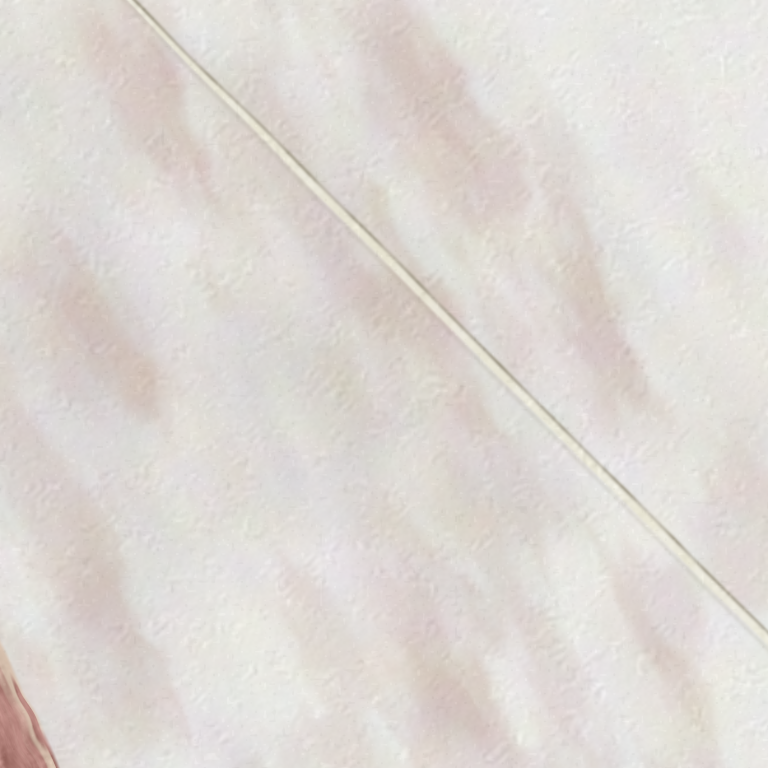
A three.js fragment shader for this texture:

```glsl
#define PALE vec3(0.914, 0.910, 0.897)
#define GREY vec3(0.838, 0.824, 0.810)
#define BLUSH vec3(0.812, 0.745, 0.715)
#define CREAM vec3(0.940, 0.932, 0.888)
#define SEAM_SHADOW vec3(0.650, 0.625, 0.555)
#define ROSE vec3(0.660, 0.455, 0.425)
#define VEIN_DIR vec2(0.45, -0.893)
#define SEAM_HALF_WIDTH 0.0066
#define GRAIN_SCALE 140.0
#define GRAIN_STRENGTH 0.056
#define STAIN_STRENGTH 0.80

varying vec2 vUv;

float hash(vec2 p) {
  vec3 q = fract(vec3(p.xyx) * 0.1031);
  q += dot(q, q.yzx + 33.33);
  return fract((q.x + q.y) * q.z);
}

float noise(vec2 p) {
  vec2 cell = floor(p), f = fract(p);
  f = f * f * (3.0 - 2.0 * f);
  return mix(mix(hash(cell), hash(cell + vec2(1.0, 0.0)), f.x),
             mix(hash(cell + vec2(0.0, 1.0)), hash(cell + 1.0), f.x), f.y);
}

float fbm(vec2 p) {
  float sum = 0.0, weight = 0.53;
  for (int i = 0; i < 4; i++) {
    sum += weight * noise(p);
    p = mat2(1.6, 1.2, -1.2, 1.6) * p + 7.3;
    weight *= 0.5;
  }
  return sum;
}

// Coordinates across (x) and along (y) the veining
vec2 veinSpace(vec2 p) {
  return vec2(dot(p, vec2(-VEIN_DIR.y, VEIN_DIR.x)), dot(p, VEIN_DIR));
}

// Tapered streaks: soft on the left flank, crisper on the right
float stains(vec2 p) {
  float total = 0.0;
  vec2 warp = vec2(fbm(p * 10.0), fbm(p * 10.0 + 31.0)) - 0.5;
  for (int j = 0; j < 3; j++) {
    for (int i = 0; i < 3; i++) {
      vec2 id = vec2(float(i), float(j));
      vec2 jitter = vec2(hash(id + 4.7), hash(id + 19.2));
      vec2 centre = (id + 0.2 + 0.6 * jitter) / 3.0;
      vec2 d = veinSpace(p - centre + warp * 0.075);
      float halfLength = mix(0.17, 0.30, hash(id + 8.1));
      float halfWidth = mix(0.045, 0.072, hash(id + 2.6));
      float t = d.y / halfLength;
      halfWidth *= 1.0 - 0.4 * t * t;
      float flank = smoothstep(-1.7, 0.4, d.x / halfWidth)
                  * (1.0 - smoothstep(0.65, 1.05, d.x / halfWidth));
      float ends = 1.0 - smoothstep(0.4, 1.0, abs(t));
      total = max(total, flank * ends * mix(0.6, 1.0, jitter.y));
    }
  }
  return total;
}

// Fine relief plus scattered bright and dark specks
float grain(vec2 p) {
  vec2 q = p * GRAIN_SCALE + 1.2 * noise(p * 60.0);
  float relief = noise(q) - noise(q + vec2(0.45, -0.4));
  float patches = smoothstep(0.45, 0.8, noise(p * 55.0 + 5.0));
  float speck = noise(p * 165.0 + 17.0);
  float specks = smoothstep(0.82, 0.97, speck) - smoothstep(0.18, 0.03, speck);
  return relief * (0.28 + 0.9 * patches) + 0.4 * specks
       + 0.2 * (noise(p * 270.0) - 0.5);
}

vec3 marble(vec2 p) {
  vec2 v = veinSpace(p);
  float cloud = fbm(v * vec2(10.0, 4.0) + 12.0);
  vec2 fromDark = (p - vec2(0.16, 0.46)) * vec2(1.0, 1.2);
  float shade = 0.20 + 0.62 * exp(-6.0 * dot(fromDark, fromDark));
  shade -= 0.2 * smoothstep(1.15, 1.6, p.x + p.y);
  shade -= 0.16 * (1.0 - smoothstep(0.27, 0.33, p.y));
  shade += 1.5 * (cloud - 0.5);
  vec3 colour = mix(PALE, GREY, clamp(shade, 0.0, 1.2));

  float clean = 1.0 - 0.7 * smoothstep(1.38, 1.65, p.x + p.y);
  float mottling = smoothstep(0.25, 0.65, fbm(v * vec2(24.0, 10.0) + 3.0));
  float blush = stains(p) * mix(0.45, 1.0, mottling);
  blush += 0.45 * smoothstep(0.46, 0.70, fbm(v * vec2(13.0, 5.0) + 40.0));
  colour = mix(colour, BLUSH, clamp(blush * STAIN_STRENGTH * clean, 0.0, 0.85));

  // Drift between warm ochre, lilac and cool grey
  float ochre = fbm(p * 16.0 + 60.0) - 0.5;
  float lilac = fbm(p * 22.0 + 90.0) - 0.5;
  return colour + ochre * vec3(0.018, 0.014, -0.050)
                + lilac * vec3(0.022, -0.024, 0.012);
}

// Raised pale strip with a thin dark line on its upper side
vec3 addSeam(vec3 colour, vec2 p) {
  float s = (p.x + p.y - 1.168) * 0.7071;
  float along = p.x - p.y;
  s += 0.0025 * (noise(vec2(along * 6.0, 2.0)) - 0.5);
  float halfWidth = SEAM_HALF_WIDTH * mix(0.6, 1.0, smoothstep(-0.85, -0.3, along));
  float strip = 1.0 - smoothstep(halfWidth * 0.45, halfWidth * 1.25, abs(s));
  float line = exp(-pow((s - halfWidth) / 0.0026, 2.0));
  float underside = exp(-pow((s + halfWidth * 1.4) / 0.0035, 2.0));
  float wear = mix(0.40, 0.95, noise(vec2(along * 24.0, 9.0)));
  float tint = noise(vec2(along * 32.0, s * 90.0 + 4.0));
  vec3 ridge = CREAM - vec3(0.03, 0.035, 0.07) * tint;
  ridge -= 0.04 * smoothstep(0.0, halfWidth, s);
  colour = mix(colour, ridge, strip * 0.88);
  colour = mix(colour, SEAM_SHADOW, line * wear);
  return mix(colour, SEAM_SHADOW, underside * 0.18);
}

// Rosy corner wedge with pale fibres along its edge
vec3 addCorner(vec3 colour, vec2 p) {
  float depth = (0.17 - p.y - 2.25 * p.x) / 2.46;
  depth += 0.007 * (noise(p * 30.0) - 0.5);
  float inside = smoothstep(-0.003, 0.004, depth);
  float fibre = noise(vec2(depth * 170.0, p.y * 14.0));
  vec3 rose = ROSE + 0.35 * (fbm(vec2(depth * 90.0, p.y * 28.0)) - 0.5);
  float fray = smoothstep(0.5, 0.85, fibre) * (1.0 - smoothstep(0.008, 0.04, depth));
  rose = mix(rose, CREAM * vec3(0.95, 0.90, 0.84), fray * 0.75);
  return mix(colour, rose, inside * 0.92);
}

void main() {
  vec3 colour = marble(vUv);
  colour = addSeam(colour, vUv);
  colour = addCorner(colour, vUv);
  colour += GRAIN_STRENGTH * grain(vUv);
  gl_FragColor = vec4(clamp(colour, 0.0, 1.0), 1.0);
}
```
